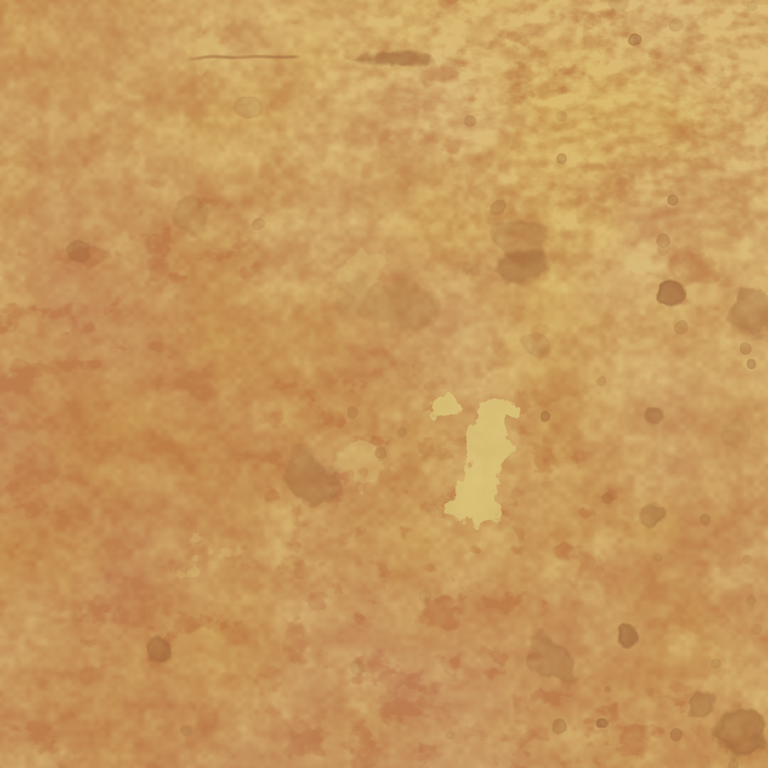
Write a Shadertoy shader that draws this texture.

```glsl
// Aged tan parchment with mottled blotches, round stains, wrinkles and a flaked pale patch.

#define RUST  vec3(0.750, 0.515, 0.305)
#define TAN   vec3(0.785, 0.600, 0.360)
#define STRAW vec3(0.840, 0.700, 0.435)
#define STAIN vec3(0.610, 0.390, 0.225)
#define FLAKE vec3(0.860, 0.765, 0.470)
#define BLOTCH_CONTRAST 3.0
#define MOTTLE_CONTRAST 3.6
#define GRAIN_CONTRAST 1.5
#define WRINKLE_CONTRAST 5.5
#define FLECK_CONTRAST 1.3
#define STAIN_COUNT 52
#define CHIP_COUNT 4

float hash(vec2 p) {
    return fract(sin(dot(p, vec2(127.1, 311.7))) * 43758.5453);
}

float noise(vec2 p) {
    vec2 i = floor(p), f = fract(p);
    f = f * f * (3.0 - 2.0 * f);
    return mix(mix(hash(i), hash(i + vec2(1, 0)), f.x),
               mix(hash(i + vec2(0, 1)), hash(i + vec2(1, 1)), f.x), f.y);
}

float fbm(vec2 p) {
    float sum = 0.0, amp = 0.5;
    for (int i = 0; i < 5; i++) {
        sum += amp * noise(p);
        p = mat2(1.6, 1.2, -1.2, 1.6) * p + 7.3;
        amp *= 0.5;
    }
    return sum / 0.97;
}

float segment(vec2 p, vec2 a, vec2 b) {
    vec2 ab = b - a;
    return length(p - a - ab * clamp(dot(p - a, ab) / dot(ab, ab), 0.0, 1.0));
}

// Soft elongated stain with a ragged outline
float smear(vec2 p, vec2 center, vec2 size, float ragged) {
    return 1.0 - smoothstep(0.5, 1.2, length((p - center) / size) + ragged * 2.4);
}

// Signed tone: negative is rusty, positive is straw
float paperTone(vec2 p) {
    float blotch = fbm(p * vec2(2.8, 4.4) + 3.7) - 0.5;
    float mottle = fbm(p * vec2(19.0, 24.0) + 21.0) - 0.5;
    float grain = noise(p * 72.0) - 0.5 + 0.8 * (noise(p * 135.0 + 9.0) - 0.5);

    float upper = smoothstep(0.48, 0.88, p.y) * (0.5 + 0.5 * p.x);
    vec2 d = (p - vec2(0.28, 0.43)) / vec2(0.38, 0.22);
    float light = 0.9 * upper - 0.8 * exp(-dot(d, d)) + 0.2;

    // Embossed wrinkles toward the upper right
    vec2 w = p * vec2(40.0, 58.0) + 2.0 * blotch;
    float relief = fbm(w) - fbm(w + vec2(0.3, -0.5));
    float creased = smoothstep(0.5, 0.9, p.y) * smoothstep(0.1, 0.85, p.x);

    // Small rusty flecks gathered in clumps
    float clump = smoothstep(0.4, 0.65, fbm(p * 4.5 + 70.0));
    float fleck = smoothstep(0.56, 0.72, fbm(p * vec2(34.0, 42.0) + 13.0));

    return light + BLOTCH_CONTRAST * blotch + MOTTLE_CONTRAST * mottle
         + GRAIN_CONTRAST * grain + WRINKLE_CONTRAST * relief * creased
         - FLECK_CONTRAST * fleck * (0.35 + clump);
}

// Round spots, denser toward the right, a few of them large
float stains(vec2 p, float ragged) {
    float cover = 0.0;
    for (int i = 0; i < STAIN_COUNT; i++) {
        float id = float(i) + 1.0;
        vec2 center = vec2(sqrt(hash(vec2(id, 1.3))), hash(vec2(id, 2.7)));
        float radius = 0.007 + 0.030 * pow(hash(vec2(id, 4.1)), 5.0);
        float strength = 0.20 + 0.55 * pow(hash(vec2(id, 5.9)), 3.0);
        float d = length(p - center) / radius + ragged * 1.7;
        float disc = 1.0 - smoothstep(0.8, 1.15, d);
        float rim = 0.82 + 0.18 * smoothstep(0.4, 0.9, d);
        cover = max(cover, strength * disc * rim);
    }
    return cover;
}

// Faint pale scuffs
float chips(vec2 p, float ragged) {
    float cover = 0.0;
    for (int i = 0; i < CHIP_COUNT; i++) {
        float id = float(i) + 60.0;
        vec2 center = vec2(0.1 + 0.4 * hash(vec2(id, 1.0)), hash(vec2(id, 2.0)));
        float d = length((p - center) * vec2(0.8, 1.0)) + ragged * 0.09;
        cover = max(cover, 1.0 - smoothstep(0.016, 0.024, d));
    }
    return cover;
}

// Flaked patch: a slanted body under a crooked arm
float flake(vec2 p, float ragged) {
    float body = segment(p, vec2(0.645, 0.455), vec2(0.617, 0.345)) - 0.022;
    float arm = segment(p, vec2(0.582, 0.470), vec2(0.668, 0.462)) - 0.010;
    float d = min(body, arm) + ragged * 0.07;
    return 1.0 - smoothstep(-0.002, 0.003, d);
}

void mainImage(out vec4 fragColor, in vec2 fragCoord) {
    vec2 p = fragCoord / iResolution.y;
    float ragged = fbm(p * 36.0 + 5.0) - 0.5;
    float tone = paperTone(p);

    // Paper, with a slow drift between olive and pink
    vec3 color = tone < 0.0 ? mix(TAN, RUST, min(-tone * 0.5, 1.3))
                            : mix(TAN, STRAW, min(tone * 0.5, 1.3));
    color.b += 0.08 * (fbm(p * 7.0 + 40.0) - 0.5) + 0.015 * (0.5 - p.y);

    // Scuffs, spots and smears
    color = mix(color, FLAKE, 0.35 * chips(p, ragged));
    color = mix(color, STAIN, stains(p, ragged) * (1.0 + 0.8 * ragged));
    float smears = 0.45 * smear(p, vec2(0.67, 0.655), vec2(0.055, 0.016), ragged);
    smears = max(smears, 0.25 * smear(p, vec2(0.50, 0.605), vec2(0.070, 0.030), ragged));
    smears = max(smears, 0.60 * smear(p, vec2(0.515, 0.924), vec2(0.050, 0.009), ragged));

    // Thin broken crease near the top
    float crease = abs(p.y - 0.924 - 0.006 * (noise(p.xx * 18.0) - 0.5));
    float along = smoothstep(0.23, 0.27, p.x) * (1.0 - smoothstep(0.52, 0.57, p.x));
    along *= smoothstep(0.25, 0.5, noise(vec2(p.x * 22.0, 3.0)));
    smears = max(smears, 0.5 * along * (1.0 - smoothstep(0.0005, 0.0035, crease)));
    color = mix(color, STAIN, smears);

    color = mix(color, FLAKE + 0.07 * ragged, 0.92 * flake(p, ragged));
    fragColor = vec4(color, 1.0);
}
```
